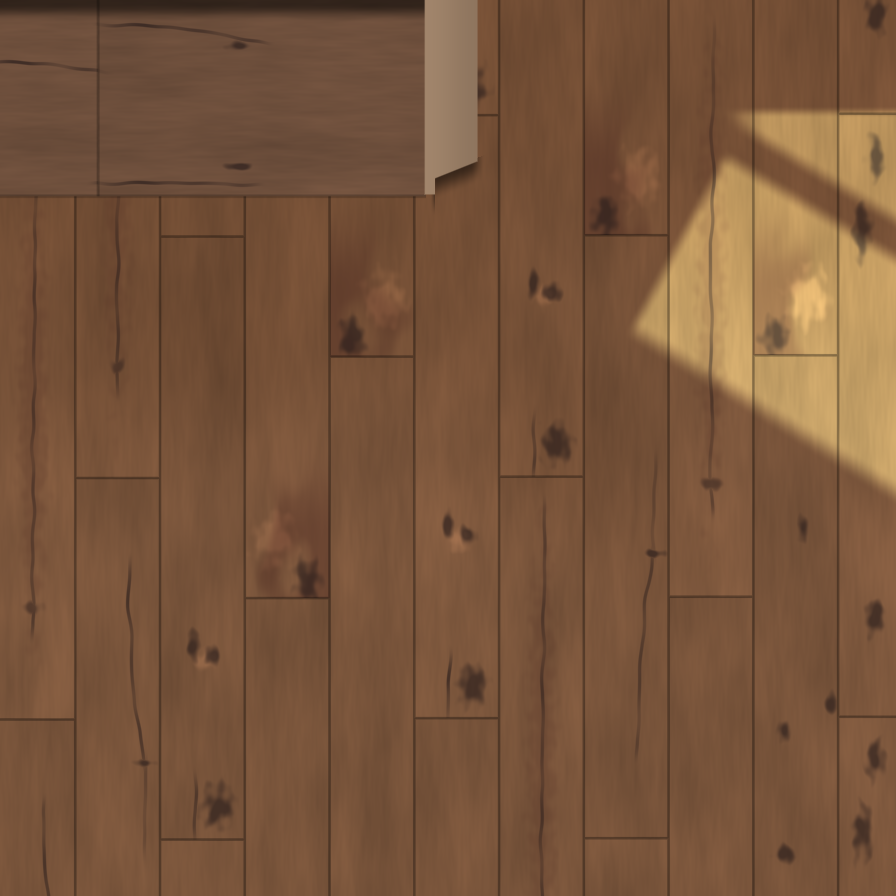
A Shadertoy shader for this texture:

```glsl
// Brown plank floor with knots and cracks, a crosswise panel, a pale post and slanted window light.
const vec3 WOOD_DEEP = vec3(0.45, 0.305, 0.205);
const vec3 WOOD_WARM = vec3(0.495, 0.345, 0.24);
const vec3 WOOD_PANEL = vec3(0.43, 0.31, 0.235);
const vec3 INK = vec3(0.17, 0.12, 0.11);
const vec3 RUST = vec3(0.34, 0.20, 0.15);
const vec3 POST_LIT = vec3(0.63, 0.52, 0.42);
const vec3 POST_DIM = vec3(0.56, 0.46, 0.37);
const vec3 SUN_GAIN = vec3(1.66, 1.95, 1.80);
const vec2 PLANK = vec2(0.0946, 0.673);
const vec2 PANEL = vec2(0.475, 0.781);
const float FIRST_SEAM = 0.084;
const float JOINT_STEP = 0.2695;

// 0 plain, 1 stain, 2 swirl, 3 crack, 4 bowed crack, 5 small knots, 6 large knots; negative is flipped
const int UPPER[11] = int[11](3, 3, 0, -1, 1, 2, 2, 1, 3, 1, 6);
const int LOWER[11] = int[11](-4, -4, 2, 0, 0, 0, 3, 4, 0, 5, 6);

vec2 q;     // position within a board, second axis along the grain
float seed; // variation of the board

vec2 gradientAt(vec2 cell) {
    float a = 6.2832 * fract(sin(dot(cell, vec2(127.1, 311.7))) * 43758.5);
    return vec2(cos(a), sin(a));
}

float noise(vec2 p) {
    vec2 i = floor(p), f = p - i, u = f * f * (3.0 - 2.0 * f), e = vec2(1, 0);
    return mix(mix(dot(gradientAt(i), f), dot(gradientAt(i + e), f - e), u.x),
               mix(dot(gradientAt(i + e.yx), f - e.yx), dot(gradientAt(i + 1.0), f - 1.0), u.x), u.y);
}

float grain() {
    float sum = 0.0, amp = 0.075;
    vec2 freq = vec2(22, 4);
    for (int i = 0; i < 4; i++) {
        sum += amp * noise((q + seed) * freq);
        freq *= vec2(2.4, 2.1);
        amp *= 0.75;
    }
    return sum;
}

float line(float d, float w) { return 1.0 - smoothstep(0.3 * w, w, abs(d)); }

float knot(float x, float y, float rx, float ry) {
    float d = length((q - vec2(x, y)) / vec2(rx, ry));
    return 1.0 - smoothstep(0.25, 1.15, d + 0.7 * noise(q * vec2(110, 70) + seed));
}

float crack(float x, float from, float to, float bend) {
    float s = clamp((q.y - from) / (to - from), 0.0, 1.0);
    float d = q.x - x - bend * s * s - 0.004 * noise(vec2(q.y * 28.0, seed));
    float fade = 0.7 + 0.8 * noise(vec2(q.y * 22.0, seed + 9.0));
    return line(d, 0.0028) * clamp(fade, 0.0, 1.0)
        * smoothstep(from - 0.01, from + 0.02, q.y) * (1.0 - smoothstep(to - 0.03, to + 0.01, q.y));
}

// Ink, rust and pale amounts
vec3 figure(int kind) {
    vec3 m = vec3(0);
    if (kind == -1) q.x = -q.x;
    if (kind == -4) q.y = PLANK.y - q.y;
    kind = abs(kind);
    if (kind == 1) {
        float wander = noise(q * vec2(30, 16) + seed);
        m.x = knot(-0.023, 0.021, 0.016, 0.025);
        m.y = (1.0 - smoothstep(0.07, 0.18, q.y)) * smoothstep(-0.25, 0.35, 0.1 - 14.0 * q.x + wander);
        m.z = knot(0.014, 0.065, 0.026, 0.035);
    } else if (kind == 2) {
        m.x = max(knot(-0.010, 0.215, 0.008, 0.019), knot(0.012, 0.205, 0.011, 0.012));
        m.x = max(m.x, knot(0.017, 0.036, 0.019, 0.026));
        m.x = max(m.x, crack(-0.008, 0.0, 0.075, 0.0));
        m.z = knot(0.002, 0.200, 0.015, 0.014);
    } else if (kind == 3) {
        m.x = max(0.8 * crack(0.0, 0.09, 0.65, 0.004), 0.7 * knot(0.0, 0.125, 0.011, 0.009));
        m.y = 0.45 * knot(0.0, 0.36, 0.018, 0.28);
    } else if (kind == 4) {
        m.x = max(crack(0.012, 0.09, 0.33, 0.019), 0.5 * crack(0.031, 0.31, 0.43, 0.0));
        m.x = max(m.x, knot(0.031, 0.318, 0.012, 0.005));
    } else if (kind == 5) {
        m.x = max(knot(-0.013, 0.253, 0.008, 0.014), knot(0.008, 0.48, 0.007, 0.014));
        m.x = max(m.x, knot(-0.013, 0.116, 0.014, 0.011));
        m.x = max(m.x, knot(0.039, 0.285, 0.008, 0.012));
    } else if (kind == 6) {
        m.x = max(knot(-0.020, 0.543, 0.012, 0.034), knot(-0.005, 0.11, 0.012, 0.025));
        m.x = max(m.x, knot(-0.005, 0.625, 0.012, 0.024));
    }
    return m;
}

vec3 planks(vec2 p) {
    float column = floor((p.x - FIRST_SEAM) / PLANK.x) + 1.0;
    float joint = 0.805 - mod(0.608 - JOINT_STEP * column, PLANK.y);
    float row = floor((p.y - joint) / PLANK.y);
    q = p - vec2(FIRST_SEAM + (column - 0.5) * PLANK.x, joint + row * PLANK.y);
    seed = column * 3.7 + row * 11.3;
    float seam = max(line(0.5 * PLANK.x - abs(q.x), 0.0022), line(min(q.y, PLANK.y - q.y), 0.0022));
    float haze = 1.0 - smoothstep(0.3, 0.85, p.y + 0.25 * noise(p * 4.0));
    vec3 wood = mix(WOOD_DEEP, WOOD_WARM, haze);
    wood *= 1.0 + grain() + 0.05 * sin(seed * 5.1) + 0.1 * noise(q * vec2(14, 9) + seed);
    int c = clamp(int(column), 0, 10);
    vec3 m = figure(row < 0.0 ? LOWER[c] : UPPER[c]);
    wood = mix(wood, RUST, 0.55 * m.y) * (1.0 + 0.22 * m.z);
    return mix(wood, INK, 0.68 * m.x) * (1.0 - 0.32 * seam);
}

vec3 crosswisePanel(vec2 p) {
    q = p.yx;
    seed = 5.0 * step(0.1095, p.x);
    vec3 wood = WOOD_PANEL * (1.0 + 1.2 * grain());
    float ink = max(crack(0.973, 0.11, 0.30, -0.022), crack(0.932, -0.05, 0.12, -0.012));
    ink = max(ink, crack(0.796, 0.105, 0.29, -0.002));
    ink = max(ink, max(knot(0.949, 0.267, 0.005, 0.016), knot(0.814, 0.267, 0.005, 0.016)));
    wood = mix(wood, INK, 0.7 * ink) * (1.0 - 0.25 * line(p.x - 0.1095, 0.0025));
    return wood * (1.0 - 0.55 * smoothstep(0.975, 0.995, p.y));
}

// Soft half-plane on the left of a-b
float leftOf(vec2 p, vec2 a, vec2 b, float blur) {
    vec2 d = normalize(b - a);
    return smoothstep(-blur, blur, dot(p - a, vec2(-d.y, d.x)));
}

float sunlight(vec2 p) {
    vec2 west = vec2(0.707, 0.632), north = vec2(0.810, 0.824);
    float lower = leftOf(p, west, vec2(1, 0.451), 0.014) * leftOf(p, north, west, 0.009)
        * leftOf(p, vec2(1, 0.711), north, 0.011);
    float upper = leftOf(p, vec2(0.812, 0.868), vec2(1, 0.755), 0.011)
        * (1.0 - smoothstep(0.868, 0.882, p.y)) * smoothstep(0.80, 0.86, p.x);
    return max(lower, 0.9 * upper);
}

void mainImage(out vec4 fragColor, in vec2 fragCoord) {
    vec2 p = fragCoord / iResolution.xy;
    float aa = 1.0 / iResolution.y;
    vec3 color = planks(p) * mix(vec3(1), SUN_GAIN, sunlight(p));

    // Panel and its lower edge
    color = mix(color, crosswisePanel(p), smoothstep(-aa, aa, min(PANEL.x - p.x, p.y - PANEL.y)));
    color *= 1.0 - 0.2 * line(p.y - PANEL.y, 0.003) * step(p.x, PANEL.x);

    // Post with a slanted foot and contact shadow
    float foot = p.x < 0.4857 ? 0.783 : 0.801 + 0.4 * (p.x - 0.4857);
    float shade = smoothstep(0.480, 0.488, p.x) * (1.0 - smoothstep(0.525, 0.542, p.x));
    color *= 1.0 - 0.5 * shade * smoothstep(foot - 0.025, foot, p.y) * step(p.y, foot + 0.004);
    float post = smoothstep(-aa, aa, min(min(p.x - 0.474, 0.533 - p.x), p.y - foot));
    color = mix(color, mix(POST_LIT, POST_DIM, smoothstep(0.474, 0.533, p.x)), post);
    fragColor = vec4(color, 1);
}
```
